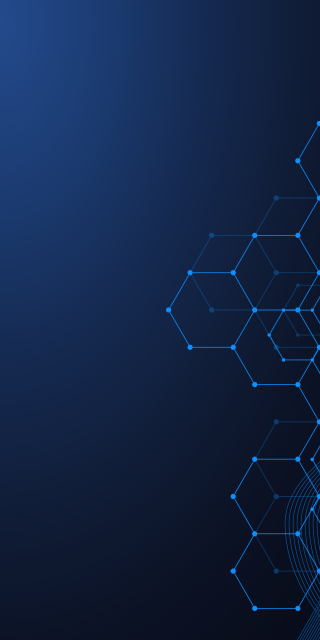
A Shadertoy shader for this background:

```glsl
// Dark navy backdrop with a blue glow at the upper left, and a lattice of
// linked hexagons with round nodes at the right. One cluster rule is drawn at
// two sizes, each with a dim shifted echo; fine bowed strands fill the corner.

// Lengths are in canvas widths, y grows upward
const vec2 GLOW_CENTER = vec2(0.0, 1.93);
const vec2 GLOW_RADIUS = vec2(1.22, 2.0);
const vec3 GLOW_CORE = vec3(0.140, 0.290, 0.550);
const vec3 GLOW_BLUE = vec3(0.105, 0.230, 0.440);
const vec3 MID_NAVY  = vec3(0.083, 0.165, 0.320);
const vec3 DEEP_NAVY = vec3(0.063, 0.115, 0.220);
const vec3 NIGHT     = vec3(0.045, 0.072, 0.145);
const vec3 EDGE_DARK = vec3(0.035, 0.050, 0.105);
const vec3 LINE_BLUE = vec3(0.050, 0.560, 1.000);

const vec2 LARGE_ORIGIN = vec2(0.6615, 1.0313);
const vec2 SMALL_ORIGIN = vec2(0.9310, 0.9530);
const float LARGE_SIDE = 0.1346;
const float SMALL_SIDE = 0.0898;
const float NODE_SIZE = 0.060;      // share of a hexagon side
const float LINE_HALF = 0.0013;
const float ECHO_ALPHA = 0.32;
const float HALF_HEIGHT = 0.8660254;

const int STRAND_COUNT = 9;
const vec2 STRAND_APEX = vec2(0.891, 0.365);
const float STRAND_STEP = 0.0125;
const float STRAND_ALPHA = 0.50;
const float FAN_STEP = 0.008;
const float FAN_SLOPE = 0.57;
const float FAN_LEFT = 0.930;

float coverage(float dist, float halfWidth, float pixel) {
    return clamp(0.5 + (halfWidth - dist) / pixel, 0.0, 1.0);
}

vec3 backdrop(vec2 p) {
    float d = length((p - GLOW_CENTER) / GLOW_RADIUS);
    vec3 color = mix(GLOW_CORE, GLOW_BLUE, clamp(d / 0.28, 0.0, 1.0));
    color = mix(color, MID_NAVY, clamp((d - 0.28) / 0.24, 0.0, 1.0));
    color = mix(color, DEEP_NAVY, clamp((d - 0.52) / 0.24, 0.0, 1.0));
    color = mix(color, NIGHT, clamp((d - 0.76) / 0.22, 0.0, 1.0));
    return mix(color, EDGE_DARK, clamp((d - 0.98) / 0.22, 0.0, 1.0));
}

// Which lattice cells exist; rows count half heights downward
bool inCluster(int column, int row) {
    if (((column + row) & 1) != 0) return false;
    if (column == 0) return row == 0;
    if (column == 1) return row >= -1 && row != 3;
    return row <= 6;
}

// Coverage of the cluster's outlines and nodes
float hexCluster(vec2 p, vec2 origin, float side, float pixel) {
    vec2 local = (p - origin) / side;
    float edgeDist = 1e3;
    float nodeDist = 1e3;
    for (int column = 0; column < 3; column++) {
        for (int row = -4; row <= 7; row++) {
            if (!inCluster(column, row)) continue;
            vec2 q = abs(local - vec2(1.5 * float(column), -HALF_HEIGHT * float(row)));
            float hex = max(q.y, q.x * HALF_HEIGHT + q.y * 0.5) - HALF_HEIGHT;
            edgeDist = min(edgeDist, abs(hex));
            nodeDist = min(nodeDist, min(length(q - vec2(1.0, 0.0)),
                                         length(q - vec2(0.5, HALF_HEIGHT))));
        }
    }
    float edges = 0.9 * coverage(edgeDist * side, LINE_HALF, pixel);
    float nodes = coverage(nodeDist * side, NODE_SIZE * side, pixel);
    return max(edges, nodes);
}

// Cluster over its dim copy, shifted by one lattice edge
float linkedHexagons(vec2 p, vec2 origin, float side, float pixel) {
    vec2 echoShift = side * vec2(0.5, HALF_HEIGHT);
    float echo = ECHO_ALPHA * hexCluster(p, origin + echoShift, side, pixel);
    return max(echo, hexCluster(p, origin, side, pixel));
}

// Bowed strands above a dense slanted fan
float strands(vec2 p, float pixel) {
    float dy = p.y - STRAND_APEX.y;
    float bend = dy > 0.0 ? 2.96 : 1.27;
    float slant = length(vec2(1.0, 2.0 * bend * dy));
    float ink = 0.0;
    for (int i = 0; i < STRAND_COUNT; i++) {
        float x = STRAND_APEX.x + STRAND_STEP * float(i) + bend * dy * dy;
        ink = max(ink, coverage(abs(p.x - x) / slant, 0.8 * LINE_HALF, pixel));
    }
    float offset = p.x - FAN_LEFT - FAN_SLOPE * p.y;
    float fanDist = abs(fract(offset / FAN_STEP - 0.5) - 0.5) * FAN_STEP;
    fanDist /= length(vec2(1.0, FAN_SLOPE));
    float fan = coverage(fanDist, 0.8 * LINE_HALF, pixel);
    fan *= smoothstep(-pixel, pixel, offset + 0.5 * FAN_STEP);
    return STRAND_ALPHA * max(ink, fan);
}

void mainImage(out vec4 fragColor, in vec2 fragCoord) {
    vec2 p = fragCoord / iResolution.x;
    float pixel = 1.0 / iResolution.x;

    vec3 color = backdrop(p);
    color = mix(color, LINE_BLUE, strands(p, pixel));
    color = mix(color, LINE_BLUE, linkedHexagons(p, SMALL_ORIGIN, SMALL_SIDE, pixel));
    color = mix(color, LINE_BLUE, linkedHexagons(p, LARGE_ORIGIN, LARGE_SIDE, pixel));
    fragColor = vec4(color, 1.0);
}
```
